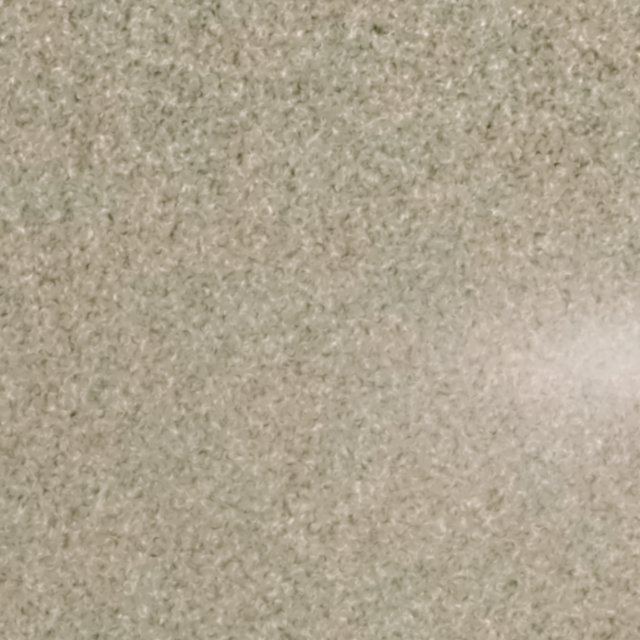
A three.js fragment shader for this texture:

```glsl
// Speckled beige stone under a soft lamp reflection at the right edge.
// Short bent strokes, light and dark, are scattered over jittered grids and
// summed as grain; broad noise tints the ground and a glow washes it out.
varying vec2 vUv;

const float PI = 3.14159;
const vec3 STONE = vec3(0.673, 0.636, 0.553);
const vec3 GRAIN_TINT = vec3(0.97, 0.93, 1.05);
const vec3 ROSE_SHIFT = vec3(0.022, -0.004, -0.008);
const vec3 HALO_LIGHT = vec3(0.065, 0.054, 0.083);
const vec3 CORE_LIGHT = vec3(0.105, 0.104, 0.122);
const vec2 LAMP = vec2(0.98, 0.44);

// Four random values in 0..1 for a grid cell.
vec4 hash4(vec2 cell) {
  vec4 p = fract(cell.xyxy * vec4(0.1031, 0.1030, 0.0973, 0.1099));
  p += dot(p, p.wzxy + 33.33);
  return fract((p.xxyz + p.yzzw) * p.zywx);
}

// Smooth value noise in 0..1.
float valueNoise(vec2 p) {
  vec2 cell = floor(p);
  vec2 f = fract(p);
  f = f * f * (3.0 - 2.0 * f);
  float low = mix(hash4(cell).x, hash4(cell + vec2(1.0, 0.0)).x, f.x);
  float high = mix(hash4(cell + vec2(0.0, 1.0)).x, hash4(cell + 1.0).x, f.x);
  return mix(low, high, f.y);
}

// Soft bell with separate widths across and up.
float bell(vec2 offset, vec2 size) {
  vec2 q = offset / size;
  return exp(-dot(q, q));
}

// One bent stroke with soft ends; fades out within one cell.
float stroke(vec2 d, float angle, float bend, vec2 size) {
  float fade = max(1.0 - dot(d, d), 0.0);
  float c = cos(angle);
  float s = sin(angle);
  vec2 q = vec2(c * d.x + s * d.y, c * d.y - s * d.x);
  q.y += bend * q.x * q.x;
  return bell(q, size) * fade;
}

// Sum of the signed strokes around a point, one per grid cell.
float strokeLayer(vec2 p, vec2 seed) {
  vec2 home = floor(p);
  float sum = 0.0;
  for (int j = -1; j <= 1; j++) {
    for (int i = -1; i <= 1; i++) {
      vec2 cell = home + vec2(float(i), float(j));
      vec4 place = hash4(cell + seed);
      vec4 look = hash4(cell + seed + 217.0);
      // Directions vary widely but lean towards a steep diagonal.
      float angle = PI * (0.35 + 0.65 * (place.z + place.w - 1.0));
      vec2 size = vec2(mix(0.32, 0.75, look.z), mix(0.19, 0.29, look.w));
      float strength = 2.0 * look.x - 1.0;
      // A few cells hold a stronger dark fleck.
      strength -= 0.9 * step(0.95, look.z) * step(0.4, look.w);
      float bend = 2.4 * (look.y - 0.5);
      sum += strength * stroke(p - cell - place.xy, angle, bend, size);
    }
  }
  return sum;
}

// Layers of slightly different scale, turned against each other.
float grain(vec2 uv) {
  float sum = 0.0;
  for (int k = 0; k < 4; k++) {
    float layer = float(k);
    float turn = 0.12 * (layer - 1.5);
    mat2 spin = mat2(cos(turn), sin(turn), -sin(turn), cos(turn));
    vec2 p = spin * uv * (60.0 + 13.0 * layer);
    sum += strokeLayer(p + 40.0, vec2(61.0, 97.0) * layer);
  }
  return sum;
}

void main() {
  vec2 uv = vUv;

  // Lamp reflection: a bright core inside a wide halo sinking downwards.
  float core = bell(uv - LAMP, vec2(0.22, 0.085));
  float halo = bell(uv - LAMP + vec2(0.0, 0.05), vec2(0.42, 0.23));

  // Cloudy ground with faint rosy patches, a little darker at the left.
  float cloud = valueNoise(uv * 6.0 + 11.0) - 0.5;
  float rose = valueNoise(uv * 13.0 + 53.0) - 0.5;
  vec3 color = STONE + 0.018 * cloud + ROSE_SHIFT * rose;
  color += 0.02 * (smoothstep(0.0, 0.7, uv.x) - 0.5);
  color += HALO_LIGHT * halo + CORE_LIGHT * core;

  // Grain is crisper at the top and washed out by the reflection.
  float contrast = mix(0.088, 0.112, smoothstep(0.3, 1.0, uv.y));
  contrast *= 1.0 - 0.3 * halo - 0.4 * core;
  color += GRAIN_TINT * contrast * grain(uv);

  gl_FragColor = vec4(color, 1.0);
}
```
